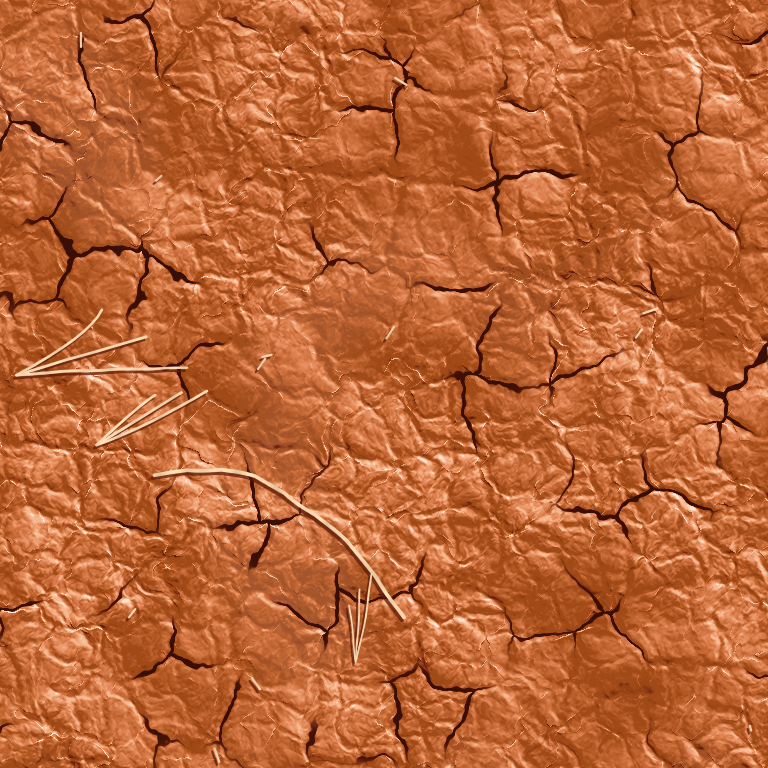
A three.js fragment shader for this texture:

```glsl
varying vec2 vUv;

const vec3 CRACK = vec3(0.37, 0.10, 0.035);
const vec3 DEEP = vec3(0.22, 0.055, 0.02);
const vec3 DARK_CLAY = vec3(0.63, 0.29, 0.09);
const vec3 MUD = vec3(0.65, 0.35, 0.21);
const vec3 CLAY = vec3(0.76, 0.40, 0.20);
const vec3 LIGHT_CLAY = vec3(0.89, 0.53, 0.34);
const vec3 PALE_CLAY = vec3(0.96, 0.72, 0.56);
const vec3 GLINT = vec3(1.0, 0.90, 0.84);
const vec3 STRAW = vec3(0.99, 0.86, 0.70);
const vec2 LIGHT_DIR = vec2(0.5, 0.86);

vec2 hash2(vec2 p) {
  p = vec2(dot(p, vec2(127.1, 311.7)), dot(p, vec2(269.5, 183.3)));
  return fract(sin(p) * 43758.5);
}

float gradientNoise(vec2 p) {
  vec2 i = floor(p), f = fract(p);
  vec2 u = f * f * f * (f * (f * 6.0 - 15.0) + 10.0);
  vec2 e = vec2(1.0, 0.0);
  float a = dot(hash2(i) * 2.0 - 1.0, f);
  float b = dot(hash2(i + e.xy) * 2.0 - 1.0, f - e.xy);
  float c = dot(hash2(i + e.yx) * 2.0 - 1.0, f - e.yx);
  float d = dot(hash2(i + e.xx) * 2.0 - 1.0, f - e.xx);
  return mix(mix(a, b, u.x), mix(c, d, u.x), u.y);
}

// Octave sum; fold = 1 creases every octave into rounded clods
float fbm(vec2 p, float fold) {
  float sum = 0.0, amp = 1.0;
  for (int i = 0; i < 4; i++) {
    float n = gradientNoise(p);
    sum += amp * mix(n, abs(n), fold);
    p = mat2(1.6, 1.2, -1.2, 1.6) * p + 7.3;
    amp *= 0.5;
  }
  return sum;
}

// Distance to the line between the two nearest cells, in cell units
float cellBorder(vec2 p) {
  vec2 i = floor(p), f = fract(p);
  vec2 near = vec2(8.0), second = vec2(9.0);
  for (int y = -1; y <= 1; y++) {
    for (int x = -1; x <= 1; x++) {
      vec2 g = vec2(float(x), float(y));
      vec2 r = g + 0.1 + 0.8 * hash2(i + g) - f;
      if (dot(r, r) < dot(near, near)) {
        second = near;
        near = r;
      } else if (dot(r, r) < dot(second, second)) {
        second = r;
      }
    }
  }
  return dot(0.5 * (near + second), normalize(second - near));
}

vec2 jagged(vec2 p) {
  return p + 0.027 * vec2(fbm(p * 14.0, 0.0), fbm(p * 14.0 + 31.0, 0.0));
}

float soilHeight(vec2 p, float rough) {
  vec2 q = jagged(p);
  float plates = 0.13 * smoothstep(0.0, 0.12, cellBorder(q * 9.5));
  float flakes = 0.12 * smoothstep(0.0, 0.2, cellBorder(q * 22.0 + 5.0));
  return plates + rough * (flakes + 0.66 * fbm(mix(p, q, 0.4) * 17.0, 0.7));
}

vec3 soilColour(float tone, float mud) {
  tone = max(tone, 0.3 - 0.5 * (0.3 - tone));
  vec3 c = mix(CRACK, mix(DARK_CLAY, MUD, mud), smoothstep(-0.05, 0.25, tone));
  c = mix(c, CLAY, clamp((tone - 0.3) / 0.2, 0.0, 1.0));
  c = mix(c, LIGHT_CLAY, clamp((tone - 0.5) / 0.2, 0.0, 1.0));
  c = mix(c, PALE_CLAY, clamp((tone - 0.7) / 0.24, 0.0, 1.0));
  return mix(c, GLINT, smoothstep(1.0, 1.3, tone));
}

float segment(vec2 p, vec2 a, vec2 b) {
  vec2 ab = b - a;
  return length(p - a - ab * clamp(dot(p - a, ab) / dot(ab, ab), 0.0, 1.0));
}

// Bent stalk as a quadratic curve
float stalk(vec2 p, vec2 a, vec2 bend, vec2 b) {
  float d = 1.0;
  vec2 last = a;
  for (int i = 1; i <= 8; i++) {
    float t = float(i) / 8.0;
    vec2 next = mix(mix(a, bend, t), mix(bend, b, t), t);
    d = min(d, segment(p, last, next));
    last = next;
  }
  return d;
}

// Three blades spreading from one root
float bladeFan(vec2 p, vec2 root, vec2 reach, float spread) {
  float d = 1.0;
  vec2 side = vec2(-reach.y, reach.x);
  for (int i = -1; i <= 1; i++) {
    float k = float(i);
    vec2 tip = root + reach * (0.85 - 0.2 * k) + side * spread * k;
    d = min(d, stalk(p, root, root + reach * 0.5 + side * 0.1 * k, tip));
  }
  return d;
}

float strawCover(vec2 p) {
  vec2 q = p + 0.006 * gradientNoise(p * 14.0);
  float d = stalk(q, vec2(0.2, 0.38), vec2(0.38, 0.43), vec2(0.525, 0.195)) - 0.0006;
  d = min(d, bladeFan(q, vec2(0.02, 0.51), vec2(0.2, 0.06), 0.25));
  d = min(d, bladeFan(q, vec2(0.125, 0.42), vec2(0.13, 0.08), 0.1));
  d = min(d, bladeFan(q, vec2(0.465, 0.14), vec2(0.005, 0.11), 0.12) + 0.0006);
  for (int i = 0; i < 12; i++) {
    vec2 h = hash2(vec2(float(i), 4.0));
    vec2 chip = (hash2(h * 50.0) - 0.5) * 0.04;
    d = min(d, segment(p, h, h + chip) + 0.0003);
  }
  return 1.0 - smoothstep(0.0009, 0.0026, d);
}

void main() {
  vec2 p = vUv;

  // Lit relief over broad damp and dry patches
  float rough = mix(0.6, 1.2, smoothstep(-0.25, 0.2, gradientNoise(p * 4.5 + 2.0)));
  vec2 e = vec2(0.0017, 0.0);
  float h = soilHeight(p, rough);
  vec2 slope = vec2(soilHeight(p + e.xy, rough), soilHeight(p + e.yx, rough)) - h;
  float relief = -dot(slope / e.x, LIGHT_DIR);
  float tone = 0.5 + 0.0125 * relief + 0.38 * fbm(p * 7.0 + 9.0, 0.0);
  tone += 0.08 * (rough - 0.9) + 0.1 * (h - 0.45) + 0.1 * gradientNoise(p * 190.0);

  // Cracks open and close along the plate borders
  float border = cellBorder(jagged(p) * 9.5);
  float open = smoothstep(-0.06, 0.22, gradientNoise(p * 7.0 + 14.0));
  float width = 0.022 * open;
  float crack = open * (1.0 - smoothstep(width * 0.6, width + 0.014, border));
  tone -= 0.1 * (1.0 - smoothstep(0.0, 0.06, border));

  float mud = 0.7 * smoothstep(0.05, 0.3, gradientNoise(p * 4.0 + 21.0));
  vec3 colour = soilColour(tone, mud);
  colour = mix(colour, mix(CRACK, DEEP, crack), smoothstep(0.1, 0.75, crack));

  // Dry straw with its cast shadow
  colour = mix(colour, CRACK, 0.75 * strawCover(p + vec2(0.003, 0.004)));
  colour = mix(colour, STRAW * (0.97 + 0.2 * gradientNoise(p * 60.0)), strawCover(p));
  gl_FragColor = vec4(colour, 1.0);
}
```
